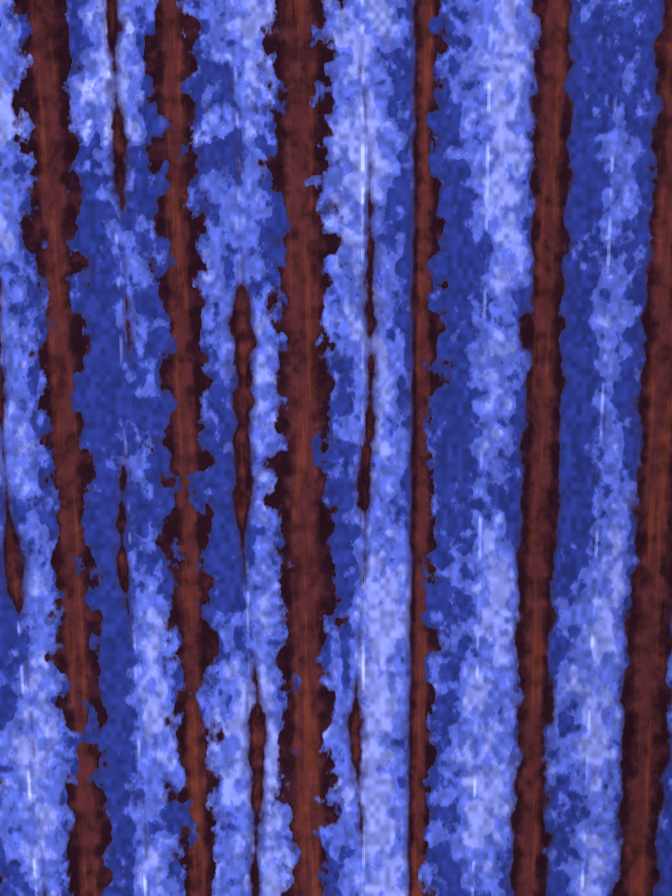
Give the GLSL for this texture, as a Shadertoy shader.

```glsl
// Corrugated blue metal sheet with rusted ribs that converge slightly downward.

#define FOOT_X 0.460      // centre rib at the bottom, in canvas widths
#define HEAD_X 0.444      // centre rib at the top
#define FOOT_PITCH 0.1623 // rib spacing at the bottom
#define HEAD_PITCH 0.191  // rib spacing at the top
#define RAGGED 0.42       // roughness of the rust edges
#define GRAIN 0.95        // strength of the paint speckle
#define CLOUD 1.2         // strength of the large paint patches
#define LAP_Y 0.845       // height of the overlap on the left panels

const vec3 DEEP_BLUE  = vec3(0.18, 0.23, 0.57);
const vec3 MID_BLUE   = vec3(0.35, 0.42, 0.85);
const vec3 PALE_BLUE  = vec3(0.54, 0.59, 0.96);
const vec3 DUSK       = vec3(0.22, 0.20, 0.40);
const vec3 RUST_DARK  = vec3(0.17, 0.08, 0.13);
const vec3 RUST_MID   = vec3(0.33, 0.16, 0.18);
const vec3 RUST_WARM  = vec3(0.46, 0.22, 0.17);

// Per rib and per panel character, left to right
const float RIB_HALF[7]    = float[7](0.12, 0.15, 0.13, 0.195, 0.09, 0.14, 0.18);
const float PANEL_LIGHT[7] = float[7](-0.06, -0.13, 0.03, 0.15, 0.0, -0.02, 0.0);
const float STREAK_CUT[7]  = float[7](0.42, 0.64, 0.42, 0.62, 1.3, 1.3, 1.3);

float hash(vec2 p) {
    vec3 q = fract(p.xyx * 0.1031);
    q += dot(q, q.yzx + 33.33);
    return fract((q.x + q.y) * q.z);
}

float noise(vec2 p) {
    vec2 i = floor(p), f = fract(p);
    f = f * f * (3.0 - 2.0 * f);
    return mix(mix(hash(i), hash(i + vec2(1, 0)), f.x),
               mix(hash(i + vec2(0, 1)), hash(i + vec2(1, 1)), f.x), f.y);
}

float fbm(vec2 p) {
    float sum = 0.0, amp = 0.5;
    for (int i = 0; i < 4; i++) {
        sum += amp * noise(p);
        p = mat2(1.6, 1.2, -1.2, 1.6) * p + 17.3;
        amp *= 0.5;
    }
    return sum / 0.9375;
}

// Blue paint: speckled patches, lighter along the crest of each panel
vec3 paint(vec2 p, float y, float panel, float f, float light) {
    float cloud = fbm(p * vec2(10.0, 4.5) + panel * 7.3 + 40.0);
    float grain = fbm(p * vec2(62.0, 48.0) + 9.0);
    float crest = exp(-pow((f - 0.6) / 0.2, 2.0));
    float left = 1.0 - step(-0.5, panel);
    float lap = left * smoothstep(LAP_Y - 0.01, LAP_Y + 0.01, y + 0.03 * (grain - 0.5));
    float foot = left * (1.0 - smoothstep(0.12, 0.38, y)) * smoothstep(0.3, 0.6, f);

    float tone = 0.5 + light + CLOUD * (cloud - 0.5) + GRAIN * (grain - 0.5)
               + 0.36 * (crest - 0.4) + 0.24 * lap + 0.2 * foot;
    vec3 col = mix(DEEP_BLUE, MID_BLUE, smoothstep(0.36, 0.58, tone));
    col = mix(col, PALE_BLUE, smoothstep(0.66, 0.95, tone));
    col *= 0.82 + 0.36 * noise(p * vec2(130.0, 100.0));

    // Broken bright seam and worn glints
    float seam = 1.0 - smoothstep(0.006, 0.022, abs(f - 0.5));
    float worn = smoothstep(0.45, 0.8, noise(p * vec2(30.0, 45.0)));
    return col + (0.22 * seam + 0.16 * lap * smoothstep(0.5, 0.75, grain)) * worn;
}

vec3 rust(vec2 p, float u, float core) {
    float fiber = fbm(vec2(u * 22.0, p.y * 9.0));
    float pits = fbm(p * vec2(75.0, 60.0) + 31.0);
    vec3 col = mix(RUST_DARK, RUST_MID, clamp(core * 1.1 + 1.4 * (pits - 0.5), 0.0, 1.0));
    return mix(col, RUST_WARM, 0.7 * core * smoothstep(0.45, 0.75, fiber)) * (0.75 + 0.5 * pits);
}

void mainImage(out vec4 fragColor, in vec2 fragCoord) {
    vec2 p = fragCoord / iResolution.x;
    float y = fragCoord.y / iResolution.y;

    // Fan coordinate: ribs lie on whole numbers, panels between them
    float pitch = mix(FOOT_PITCH, HEAD_PITCH, y);
    float u = (p.x - mix(FOOT_X, HEAD_X, y)) / pitch;
    float panel = floor(u), f = u - panel;
    float rib = floor(u + 0.5), d = u - rib;
    int panelIndex = clamp(int(panel) + 3, 0, 6);
    int ribIndex = clamp(int(rib) + 3, 0, 6);
    float soft = 1.0 / (iResolution.x * pitch) + 0.008;

    vec3 col = paint(p, y, panel, f, PANEL_LIGHT[panelIndex]);

    // Signed distance to the ragged rib edge; right ribs and one lap are cleaner
    float bite = fbm(p * vec2(45.0, 34.0) + 3.0) - 0.5;
    float lump = noise(p * vec2(18.0, 13.0) + 60.0) - 0.5;
    float clean = rib > 1.5 ? 0.4 : (rib > 0.5 && d < 0.0 ? 0.1 : 1.0);
    float halfWidth = RIB_HALF[ribIndex];
    float ribEdge = abs(d) - halfWidth - clean * (RAGGED * bite + 0.09 * lump);

    // Thin patchy rust streaks along the panel crests
    float middle = 0.5 + 0.16 * (noise(vec2(y * 5.0, panel * 5.0 + 90.0)) - 0.5);
    float reach = 0.15 * (noise(vec2(y * 11.0, panel * 9.0 + 70.0)) - STREAK_CUT[panelIndex]);
    float streakEdge = abs(f - middle) - reach - 0.12 * bite;

    // Dusky stain around the rust, then the rust itself
    float edge = min(ribEdge, streakEdge);
    col = mix(col, DUSK, 0.65 * (1.0 - smoothstep(0.0, 0.07, edge)));
    float core = 1.0 - smoothstep(0.15 * halfWidth, 0.95 * halfWidth, abs(d));
    core = max(core, 0.5 * (1.0 - smoothstep(-0.06, 0.0, streakEdge)));
    col = mix(col, rust(p, u, core), 1.0 - smoothstep(-soft, soft, edge));

    // Gentle fall-off toward the lower right
    col *= 1.0 - 0.12 * smoothstep(0.6, 1.0, p.x) * (1.0 - y);
    fragColor = vec4(clamp(col, 0.0, 1.0), 1.0);
}
```
